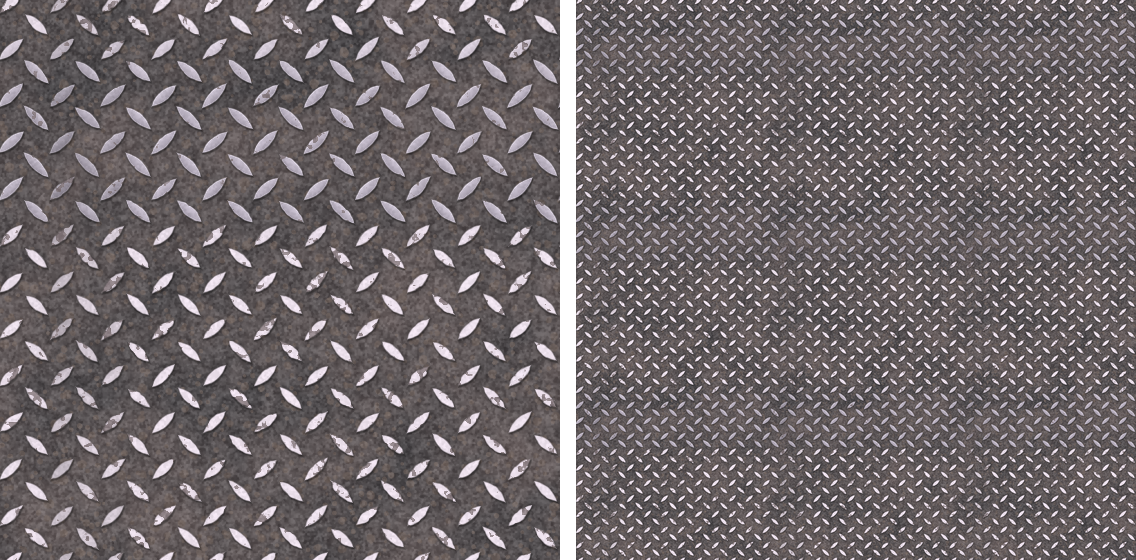
Left: one tile. Right: repeated 3 by 3.
Reproduce this texture procedurally as a WebGL 2 fragment shader.

```glsl
#version 300 es
precision highp float;

uniform vec2 u_resolution;
out vec4 fragColor;

const float TAU = 6.2831853;

float hash(vec2 cell, float seed) {
  uvec3 k = uvec3(cell, seed) * uvec3(1597u, 3812u, 7919u) + 17u;
  uint h = (k.x ^ (k.y << 7u) ^ k.z) * 74573u;
  h = (h ^ (h >> 13u)) * (k.x * 31u + k.y * 57u + 2477u);
  h = (h ^ (h >> 15u)) * 68917u;
  return float((h ^ (h >> 12u)) & 65535u) / 65535.0;
}

// Wrapping cellular noise: nearest distance, nearest value, blended value
vec3 cellular(vec2 uv, float count, float seed) {
  vec2 base = floor(uv * count), f = fract(uv * count);
  vec2 nearest = vec2(9.0, 0.0), blend = vec2(0.0);
  for (int j = -1; j <= 1; j++) {
    for (int i = -1; i <= 1; i++) {
      vec2 o = vec2(i, j);
      vec2 cell = mod(base + o, count);
      vec2 jitter = vec2(hash(cell, seed), hash(cell, seed + 1.0));
      float dist = length(o + 0.15 + 0.7 * jitter - f);
      float value = hash(cell, seed + 2.0);
      float weight = exp(-5.0 * dist * dist);
      blend += weight * vec2(value, 1.0);
      if (dist < nearest.x) nearest = vec2(dist, value);
    }
  }
  return vec3(nearest, blend.x / blend.y);
}

// Pointed lens lying along the x axis
float lens(vec2 p, float halfLength, float halfWidth) {
  float radius = (halfLength * halfLength + halfWidth * halfWidth) / (2.0 * halfWidth);
  return length(vec2(p.x, abs(p.y) + radius - halfWidth)) - radius;
}

void main() {
  vec2 uv = gl_FragCoord.xy / u_resolution;
  float px = 1.0 / min(u_resolution.x, u_resolution.y);

  float cloud = cellular(uv, 9.0, 1.0).z;
  float mottle = cellular(uv, 34.0, 5.0).z;
  float speck = cellular(uv, 120.0, 9.0).z;
  float grain = cellular(uv, 250.0, 13.0).z;
  float sweep = sin(TAU * (uv.x + uv.y) + 1.3 * sin(TAU * (2.0 * uv.y - uv.x)))
              + 0.6 * sin(TAU * (3.0 * uv.x - 2.0 * uv.y) + sin(TAU * 3.0 * uv.y));

  // Grimy plate
  float tone = 0.5 + 0.65 * (cloud - 0.5) + 0.45 * (mottle - 0.5) + 0.1 * sweep;
  vec3 color = mix(vec3(0.305, 0.295, 0.305), vec3(0.425, 0.385, 0.385), clamp(tone, 0.0, 1.0));
  color += 0.13 * (grain - 0.5) + 0.1 * (speck - 0.5);

  // Round rust blotches in two sizes
  for (int k = 0; k < 2; k++) {
    vec3 spot = cellular(uv, k == 0 ? 38.0 : 66.0, 20.0 + 5.0 * float(k));
    float size = 0.25 + 0.5 * spot.y + 0.12 * (speck - 0.5);
    float blotch = (1.0 - smoothstep(size - 0.12, size, spot.x)) * step(spot.y, 0.3);
    color = mix(color, vec3(0.46, 0.405, 0.38) + 0.12 * (grain - 0.5), 0.6 * blotch);
  }

  // Two interleaved sets of raised studs, 11 across and 12 down
  vec2 repeats = vec2(11.0, 12.0);
  for (int k = 0; k < 2; k++) {
    float lean = k == 0 ? 1.0 : -1.0;
    vec2 center = k == 0 ? vec2(0.215, 0.95) : vec2(0.716, 0.47);
    vec2 grid = uv * repeats - center + 0.5;
    vec2 id = mod(floor(grid), repeats);
    vec2 at = fract((id + center) / repeats);
    float seed = 40.0 + 5.0 * float(k);
    float luck = hash(id, seed);

    // Smooth bluish studs in the upper band, pale chipped ones elsewhere
    float polished = smoothstep(0.57, 0.62, at.y) * (1.0 - smoothstep(0.84, 0.98, at.y));
    float dull = exp(-pow((at.x - 0.14) / 0.07, 2.0)) * (0.4 + 0.6 * luck) * (k == 0 ? 1.0 : 0.4);
    float wear = hash(id, seed + 1.0) * mix(1.0, 0.45, polished) + 0.4 * dull;

    vec2 p = (fract(grid) - 0.5) / repeats;
    p += 0.0012 * (vec2(luck, hash(id, seed + 2.0)) - 0.5);
    float angle = lean * (0.74 + 0.1 * (luck - 0.5));
    mat2 turn = mat2(cos(angle), -sin(angle), sin(angle), cos(angle));
    vec2 q = turn * p;
    float halfLength = 0.0262 + 0.003 * polished + 0.002 * (luck - 0.5);
    float halfWidth = 0.0079 + 0.0006 * polished;
    float rough = 0.0022 * (speck - 0.5) * (0.4 + wear);
    float d = lens(q, halfLength, halfWidth) + rough;

    // Dirt around the foot and a cast shadow below
    float shade = lens(turn * (p + vec2(-0.0012, 0.0028)), halfLength, halfWidth);
    color *= 1.0 - 0.14 * exp(-max(d, 0.0) / 0.006);
    color *= 1.0 - 0.33 * (1.0 - smoothstep(-0.001, 0.003, shade));

    // Metal face with a lit upper side and bright rim
    float side = clamp(0.5 + 0.5 * q.y / halfWidth, 0.0, 1.0);
    vec3 steel = mix(vec3(0.59, 0.56, 0.62), vec3(0.79, 0.76, 0.82), side);
    vec3 metal = mix(vec3(0.93, 0.885, 0.93), steel, 0.85 * polished);
    metal += 0.17 * polished * smoothstep(-0.0022, -0.0006, d);
    metal *= 1.0 - 0.3 * dull + 0.1 * (grain - 0.5);

    // Chips and pits that show the grime
    float pits = 0.55 * speck + 0.25 * mottle + 0.2 * grain;
    float chipped = smoothstep(0.0, 0.07, pits - 0.76 + 0.24 * wear);
    metal = mix(metal, vec3(0.47, 0.42, 0.43) + 0.15 * (grain - 0.5), 0.8 * chipped);

    float edge = max(px, 0.0009);
    color = mix(color, metal, 1.0 - smoothstep(-edge, edge, d));
  }

  fragColor = vec4(clamp(color, 0.0, 1.0), 1.0);
}
```
